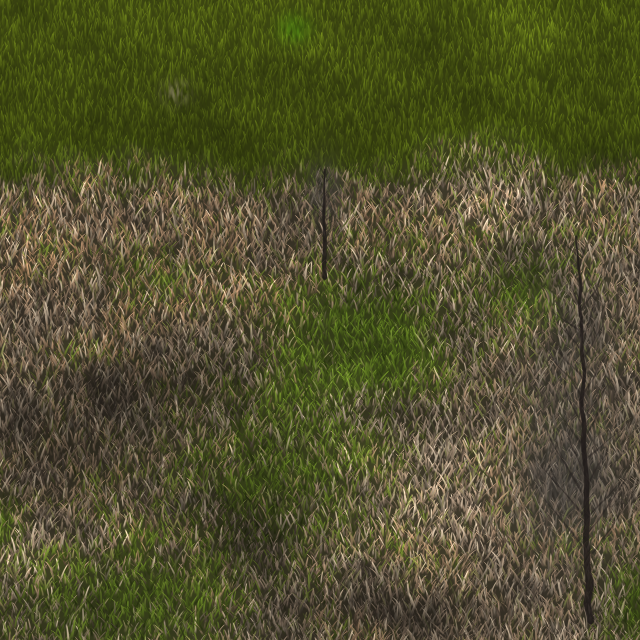
Reproduce this texture procedurally as a Shadertoy shader.

```glsl
// Meadow of curved grass blades: green band above dry straw, with two bare saplings.
#define LAYERS 14
#define CELL vec2(0.020, 0.034)
#define BLADE_WIDTH 0.0019
#define FIELD_EDGE 0.735
#define GREEN vec3(0.290, 0.345, 0.070)
#define LUSH vec3(0.285, 0.365, 0.100)
#define STRAW vec3(0.505, 0.435, 0.365)
#define RUST vec3(0.490, 0.370, 0.265)
#define PALE vec3(0.700, 0.640, 0.555)
#define SOIL vec3(0.210, 0.185, 0.145)
#define BARK vec3(0.120, 0.100, 0.095)

vec3 hash3(vec2 p) {
    vec3 q = fract(vec3(p.xyx) * vec3(0.1031, 0.1030, 0.0973));
    q += dot(q, q.yxz + 33.33);
    return fract((q.xxy + q.yzz) * q.zyx);
}

// Gradient noise, roughly -0.7 to 0.7
float grad(vec2 cell, vec2 d) {
    return dot(hash3(cell + 57.0).xy * 2.0 - 1.0, d);
}
float noise(vec2 p) {
    vec2 i = floor(p), f = p - i, u = f * f * (3.0 - 2.0 * f), e = vec2(1, 0);
    return mix(mix(grad(i, f), grad(i + e.xy, f - e.xy), u.x),
               mix(grad(i + e.yx, f - e.yx), grad(i + 1.0, f - 1.0), u.x), u.y);
}
float fbm(vec2 p) {
    return noise(p) + 0.6 * noise(p * 2.1 + 7.0) + 0.4 * noise(p * 4.3 + 19.0);
}

float blob(vec2 p, vec2 center, vec2 radius) {
    vec2 q = (p - center) / radius;
    return exp(-dot(q, q));
}

// Share of living grass
float greenShare(vec2 p, float far, float rough) {
    float g = 1.05 * blob(p, vec2(0.57, 0.47), vec2(0.14, 0.11));
    g += 0.70 * blob(p, vec2(0.43, 0.27), vec2(0.17, 0.14));
    g += 0.85 * blob(p, vec2(0.19, 0.05), vec2(0.20, 0.10));
    g += 0.90 * blob(p, vec2(1.0, 0.05), vec2(0.06, 0.08));
    g += 0.65 * blob(p, vec2(0.82, 0.56), vec2(0.08, 0.07));
    g += 0.60 * blob(p, vec2(0.0, 0.19), vec2(0.04, 0.04));
    g += 0.35 * blob(p, vec2(0.22, 0.58), vec2(0.10, 0.05));
    return clamp(max(g, far) + 0.10 + 0.40 * rough * (1.0 - far), 0.0, 1.0);
}

// Broad light and shadow
float lightField(vec2 p, float rough) {
    float l = 1.03 + 0.42 * rough;
    l += 0.28 * blob(p, vec2(0.77, 0.70), vec2(0.09, 0.07));
    l += 0.32 * blob(p, vec2(0.68, 0.23), vec2(0.11, 0.10));
    l += 0.28 * blob(p, vec2(0.54, 0.41), vec2(0.06, 0.07));
    l += 0.25 * blob(p, vec2(0.04, 0.14), vec2(0.07, 0.05));
    l += 0.15 * blob(p, vec2(0.12, 0.62), vec2(0.22, 0.10));
    l += 0.20 * blob(p, vec2(0.94, 0.56), vec2(0.05, 0.03));
    l -= 0.34 * blob(p, vec2(0.24, 0.40), vec2(0.15, 0.06));
    l -= 0.36 * blob(p, vec2(0.10, 0.30), vec2(0.15, 0.08));
    l -= 0.34 * blob(p, vec2(0.38, 0.19), vec2(0.09, 0.09));
    l -= 0.34 * blob(p, vec2(0.60, 0.04), vec2(0.15, 0.05));
    l -= 0.30 * blob(p, vec2(0.94, 0.76), vec2(0.06, 0.03));
    l -= 0.20 * blob(p, vec2(0.30, 0.78), vec2(0.22, 0.04));
    return max(l, 0.4);
}

float stroke(vec2 p, vec2 a, vec2 b, float w, float px) {
    vec2 d = b - a;
    float t = clamp(dot(p - a, d) / dot(d, d), 0.0, 1.0);
    float r = w * (1.0 - 0.7 * t);
    return (1.0 - smoothstep(r - px, r + px, length(p - a - d * t))) * min(1.0, r / px + 0.25);
}

// Trunk with alternating upward branches, each with a twig
float sapling(vec2 p, vec2 foot, vec2 tip, float spread, float bare, float w, float px) {
    if (abs(p.x - foot.x) > spread * 1.6 || p.y < foot.y - 0.01 || p.y > tip.y + spread) return 0.0;
    p.x += 0.006 * noise(p * 28.0);
    float cover = stroke(p, foot, tip, w, px);
    for (int i = 0; i < 26; i++) {
        vec3 h = hash3(vec2(float(i), foot.x * 90.0));
        float t = mix(bare, 0.97, (float(i) + h.x) / 26.0);
        float side = i % 2 == 0 ? 1.0 : -1.0;
        vec2 a = mix(foot, tip, t);
        vec2 d = vec2(side * (0.4 + 0.6 * h.y), 0.5 + 0.9 * h.z) * spread * (1.1 - 0.7 * t);
        cover = max(cover, 0.55 * stroke(p, a, a + d, w * 0.3, px));
        cover = max(cover, 0.4 * stroke(p, a + d * 0.5, a + d * 0.7 + vec2(side * 0.1, 0.4) * spread, w * 0.2, px));
    }
    return cover;
}

void mainImage(out vec4 fragColor, in vec2 fragCoord) {
    vec2 p = fragCoord / iResolution.xy;
    float px = 0.8 / iResolution.y;
    float rough = fbm(p * vec2(8.0, 10.0));
    float edge = FIELD_EDGE + 0.03 * blob(p, vec2(0.76, 0.75), vec2(0.09, 0.2)) + 0.07 * rough;
    float far = smoothstep(-0.07, 0.06, p.y - edge);
    float green = greenShare(p, far, rough);
    float light = mix(lightField(p, rough), 1.0, 0.3 * far);
    float tuft = blob(p, vec2(0.275, 0.855), vec2(0.022, 0.018));
    float bush = blob(p, vec2(0.46, 0.955), vec2(0.024, 0.022));
    float streak = 0.5 + noise(p * vec2(190.0, 60.0));
    vec3 living = mix(LUSH, GREEN, far) * (1.0 + 0.10 * smoothstep(0.85, 1.0, p.y));
    living = mix(living, vec3(0.32, 0.31, 0.17), 0.45 * (1.0 - green));
    vec3 dead = mix(STRAW, RUST, clamp(0.25 + rough + 0.5 * blob(p, vec2(0.15, 0.60), vec2(0.3, 0.13)), 0.0, 0.85));

    // Shaded ground, then overlapping blades
    vec3 col = mix(SOIL, living * 0.72, green * 0.75 + 0.15 * far) * mix(1.0, light, 0.6);
    for (int k = 0; k < LAYERS; k++) {
        float size = 0.62 + 0.45 * fract(float(k) * 0.618);
        vec2 g = p / (CELL * size) + float(k) * vec2(17.37, 31.73);
        vec2 id = floor(g);
        for (int n = 0; n < 6; n++) {
            vec2 cell = id + vec2(n % 3 - 1, -(n / 3));
            vec3 h = hash3(cell), s = hash3(cell + 211.0);
            vec2 d = g - cell - h.xy;
            float t = d.y / (0.5 + 0.5 * h.z);
            if (t < 0.0 || t > 1.0) continue;
            float lean = (s.x * 2.0 - 1.0) * mix(1.0, 0.45, far);
            float bend = mix(t, t * t, s.y);
            float w = BLADE_WIDTH * size * mix(1.1, 0.9, far) * (1.0 - 0.6 * t);
            float dist = abs(d.x - lean * bend) * CELL.x * size;
            float cover = (1.0 - smoothstep(w - px, w + px, dist)) * smoothstep(0.0, 0.3, t) * smoothstep(1.0, 0.8, t);
            float alive = smoothstep(-0.2, 0.2, green - s.z + 0.2 * far);
            vec3 tint = mix(mix(dead, PALE, step(0.78, h.z) * 0.7), living, alive);
            float tone = mix(0.68, 1.22, t) * mix(1.0, 0.55 + 0.9 * fract(s.y * 7.0 + h.x), mix(1.0, 0.65, far));
            col = mix(col, tint * tone * light, cover * 0.85);
        }
    }
    col = mix(col, PALE * (0.5 + 0.5 * streak), tuft * 0.5 * smoothstep(0.2, 0.7, streak));
    col = mix(col, vec3(0.27, 0.48, 0.06) * (0.5 + streak), bush * 0.6);

    // Grey twig haze and saplings
    float haze = 0.55 * blob(p, vec2(0.89, 0.25), vec2(0.09, 0.13)) + 0.3 * blob(p, vec2(0.90, 0.47), vec2(0.08, 0.12));
    haze += 0.55 * blob(p, vec2(0.507, 0.70), vec2(0.028, 0.055));
    col = mix(col, vec3(0.27, 0.26, 0.25) * (0.65 + 0.6 * streak), haze);
    float wood = sapling(p, vec2(0.922, 0.03), vec2(0.903, 0.63), 0.10, 0.14, 0.0055, px);
    wood = max(wood, sapling(p, vec2(0.508, 0.567), vec2(0.507, 0.735), 0.032, 0.3, 0.0042, px));
    col = mix(col, BARK, wood * 0.85);
    fragColor = vec4(clamp(col, 0.0, 1.0), 1.0);
}
```
